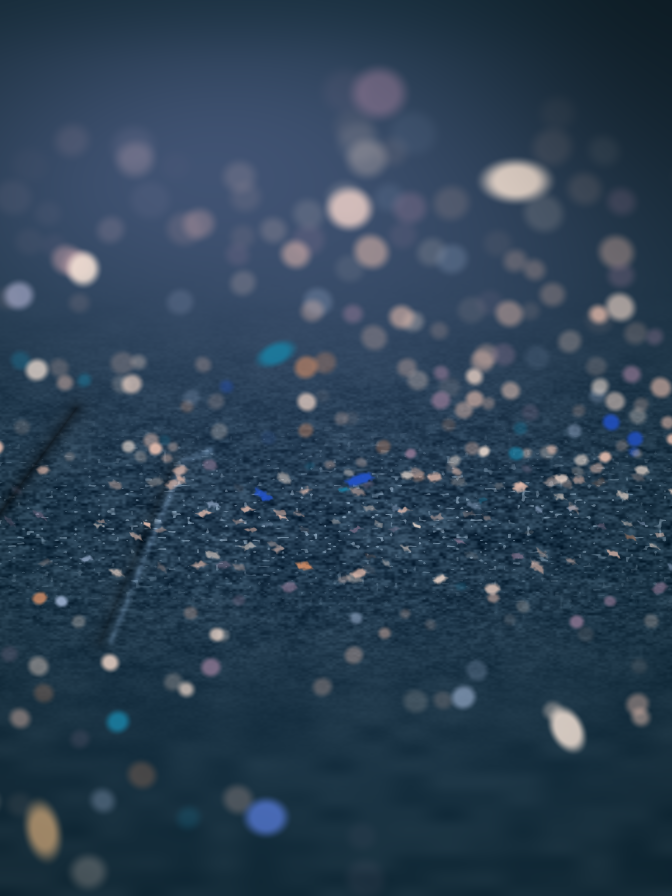
Write a Shadertoy shader that draws this texture.

```glsl
// Confetti flakes on dark wooden planks, seen in shallow focus with blurred lights behind.
#define FOCUS 0.41          // height of the sharp band
#define FLAKE_SIZE 0.0040   // flake radius in focus
#define BLUR_GROWTH 0.049   // radius gained with distance from focus
#define GRAIN 0.17          // strength of the wood grain
#define SHADE vec3(0.078, 0.178, 0.230)
#define DUSK vec3(0.155, 0.250, 0.345)
#define HAZE vec3(0.265, 0.335, 0.465)
#define PEACH vec3(0.90, 0.74, 0.68)
#define CREAM vec3(0.96, 0.89, 0.84)
#define MAUVE vec3(0.58, 0.48, 0.59)
#define BLUE vec3(0.13, 0.32, 0.78)
#define TEAL vec3(0.10, 0.50, 0.64)

vec3 hash3(vec2 p) {
    vec3 q = fract(p.xyx * vec3(0.1031, 0.1030, 0.0973));
    q += dot(q, q.yxz + 33.33);
    return fract((q.xxy + q.yzz) * q.zyx);
}

float noise(vec2 p) {
    vec2 i = floor(p), f = fract(p);
    f = f * f * (3.0 - 2.0 * f);
    vec2 e = vec2(0.0, 1.0);
    return mix(mix(hash3(i).x, hash3(i + e.yx).x, f.x),
               mix(hash3(i + e).x, hash3(i + 1.0).x, f.x), f.y);
}

float bell(vec2 p, vec2 centre, vec2 spread) {
    vec2 q = (p - centre) / spread;
    return exp(-dot(q, q));
}

float segment(vec2 p, vec2 a, vec2 b) {
    vec2 ab = b - a;
    return length(p - a - ab * clamp(dot(p - a, ab) / dot(ab, ab), 0.0, 1.0));
}

// Ragged slanted chip near focus, soft round disc far from it.
float flakeMask(vec2 p, vec2 centre, vec2 size, float angle) {
    float blur = abs(centre.y - FOCUS);
    float c = cos(angle), s = sin(angle);
    vec2 q = mat2(c, -s, s, c) * (p - centre);
    float disc = (length(q / size) - 1.0) * min(size.x, size.y);
    vec2 box = abs(q + vec2(q.y * 0.6, 0.0)) - size * vec2(1.3, 0.65);
    float chip = max(box.x, box.y) + 0.003 * (noise(p * 330.0) - 0.5);
    float d = mix(chip, disc, smoothstep(0.02, 0.10, blur));
    float edge = 0.0014 + 0.018 * blur;
    return 1.0 - smoothstep(-edge, edge, d);
}

float density(vec2 c) {
    float amount = mix(0.30, 1.0, smoothstep(0.34, 0.53, c.y));
    amount *= 1.0 - smoothstep(0.80, 0.92, c.y);
    amount *= 1.0 - 0.75 * smoothstep(0.60, 0.74, c.x) * smoothstep(0.60, 0.78, c.y);
    float lights = bell(c, vec2(0.46, 0.74), vec2(0.20, 0.12));
    lights += 0.6 * bell(c, vec2(0.18, 0.74), vec2(0.14, 0.08));
    return amount * mix(0.75, 1.4, lights) * (0.35 + 1.2 * noise(c * 14.0));
}

vec3 flakeTint(float pick, vec2 c) {
    pick *= mix(1.0, 0.89, smoothstep(0.52, 0.66, c.y));
    vec3 tint = mix(PEACH, CREAM, smoothstep(0.30, 0.55, pick));
    tint = mix(tint, vec3(0.60, 0.68, 0.80), step(0.66, pick));
    tint = mix(tint, MAUVE, step(0.74, pick));
    tint = mix(tint, vec3(0.84, 0.56, 0.40), step(0.87, pick));
    tint = mix(tint, TEAL, step(0.92, pick));
    tint = mix(tint, BLUE, step(0.96, pick));
    float farLeft = smoothstep(0.45, 0.10, c.x) * smoothstep(0.60, 0.75, c.y);
    return mix(tint, MAUVE, 0.7 * farLeft);
}

// One jittered grid of flakes; reach limits how far it spreads from focus.
void scatter(inout vec3 col, vec2 p, float cell, float amount, float reach, float opacity) {
    vec2 home = floor(p / cell);
    for (int k = 0; k < 9; k++) {
        vec2 id = home + vec2(k % 3 - 1, k / 3 - 1);
        vec3 place = hash3(id + cell * 970.0), look = hash3(id + cell * 1730.0 + 41.0);
        vec2 c = (id + 0.08 + 0.84 * place.xy) * cell;
        float blur = abs(c.y - FOCUS);
        float chance = amount * density(c) * exp(-blur * blur / (reach * reach));
        if (place.z >= chance || c.y > 0.93) continue;
        float r = (FLAKE_SIZE + BLUR_GROWTH * blur) * mix(0.6, 1.0, look.x);
        float alpha = opacity * mix(0.25, 1.0, look.z);
        alpha *= mix(1.0, 0.42, smoothstep(0.22, 0.44, blur));
        float mask = flakeMask(p, c, vec2(r, r * 0.93), (look.y - 0.5) * 1.1);
        col = mix(col, flakeTint(fract(look.y * 7.31 + look.x), c), mask * alpha);
    }
}

void accent(inout vec3 col, vec2 p, vec2 centre, vec2 size, float angle, vec4 tint) {
    col = mix(col, tint.rgb, tint.a * flakeMask(p, centre, size, angle));
}

vec3 planks(vec2 p) {
    vec3 col = mix(SHADE, DUSK, 0.80 * bell(p, vec2(0.36, 0.47), vec2(0.50, 0.33)));
    col = mix(col, HAZE, 0.92 * bell(p, vec2(0.23, 0.81), vec2(0.37, 0.20)));
    col = mix(col, HAZE, 0.45 * bell(p, vec2(0.46, 0.72), vec2(0.26, 0.15)));
    col = mix(col, SHADE, 0.35 * smoothstep(0.92, 1.02, p.y));
    // Grain is finest inside the focus band.
    float sharp = bell(p, vec2(0.38, FOCUS), vec2(0.8, 0.13));
    float grain = noise(p * vec2(95.0, 270.0)) + noise(p * vec2(260.0, 410.0) + 5.0) - 1.0;
    col += GRAIN * sharp * grain * vec3(0.85, 0.95, 1.0);
    float near = 1.0 - smoothstep(0.50, 0.72, p.y);
    col += 0.05 * near * (noise(p * vec2(24.0, 55.0)) - 0.5);
    float glint = smoothstep(0.78, 0.95, noise(p * vec2(190.0, 310.0) + 9.0));
    col += 0.32 * glint * bell(p, vec2(0.38, 0.42), vec2(0.7, 0.07));
    // Worn plank seams.
    float seam = segment(p, vec2(0.205, 0.485), vec2(0.124, 0.284));
    seam = min(seam, segment(p, vec2(0.205, 0.485), vec2(0.235, 0.497)));
    float wear = 0.25 + 0.75 * noise(p * vec2(60.0, 110.0));
    col *= 1.0 - 0.30 * exp(-segment(p, vec2(0.195, 0.485), vec2(0.112, 0.284)) / 0.008);
    col += wear * vec3(0.17, 0.19, 0.22) * exp(-seam * seam / 0.000014);
    return col * (1.0 - 0.5 * exp(-segment(p, vec2(0.085, 0.544), vec2(0.0, 0.427)) / 0.007));
}

void mainImage(out vec4 fragColor, in vec2 fragCoord) {
    vec2 p = fragCoord / iResolution.y;
    vec3 col = planks(p);
    scatter(col, p, 0.047, 0.90, 0.60, 0.36);
    scatter(col, p, 0.061, 0.62, 0.50, 0.78);
    scatter(col, p, 0.035, 0.58, 0.22, 0.88);
    scatter(col, p, 0.021, 0.42, 0.12, 0.92);
    scatter(col, p, 0.014, 0.20, 0.08, 0.95);
    // Dominant lights and chips.
    accent(col, p, vec2(0.576, 0.798), vec2(0.034, 0.021), 0.0, vec4(CREAM, 0.95));
    accent(col, p, vec2(0.390, 0.767), vec2(0.023, 0.021), 0.0, vec4(0.88, 0.78, 0.76, 0.90));
    accent(col, p, vec2(0.423, 0.896), vec2(0.028, 0.026), 0.0, vec4(MAUVE, 0.60));
    accent(col, p, vec2(0.093, 0.700), vec2(0.016, 0.017), 0.0, vec4(CREAM, 0.85));
    accent(col, p, vec2(0.308, 0.605), vec2(0.020, 0.011), 0.4, vec4(TEAL, 0.85));
    accent(col, p, vec2(0.297, 0.088), vec2(0.022, 0.019), 0.0, vec4(0.32, 0.46, 0.80, 0.85));
    accent(col, p, vec2(0.048, 0.073), vec2(0.017, 0.029), 0.2, vec4(0.78, 0.64, 0.47, 0.85));
    accent(col, p, vec2(0.633, 0.186), vec2(0.016, 0.024), 0.5, vec4(CREAM, 0.85));
    accent(col, p, vec2(0.401, 0.465), vec2(0.012, 0.007), 0.3, vec4(BLUE, 0.95));
    // Corner falloff.
    col *= 1.0 - 0.30 * bell(p, vec2(0.75, 1.0), vec2(0.22, 0.30));
    col *= 1.0 - 0.15 * smoothstep(0.35, 0.70, length(p - vec2(0.375, 0.5)));
    fragColor = vec4(clamp(col, 0.0, 1.0), 1.0);
}
```
